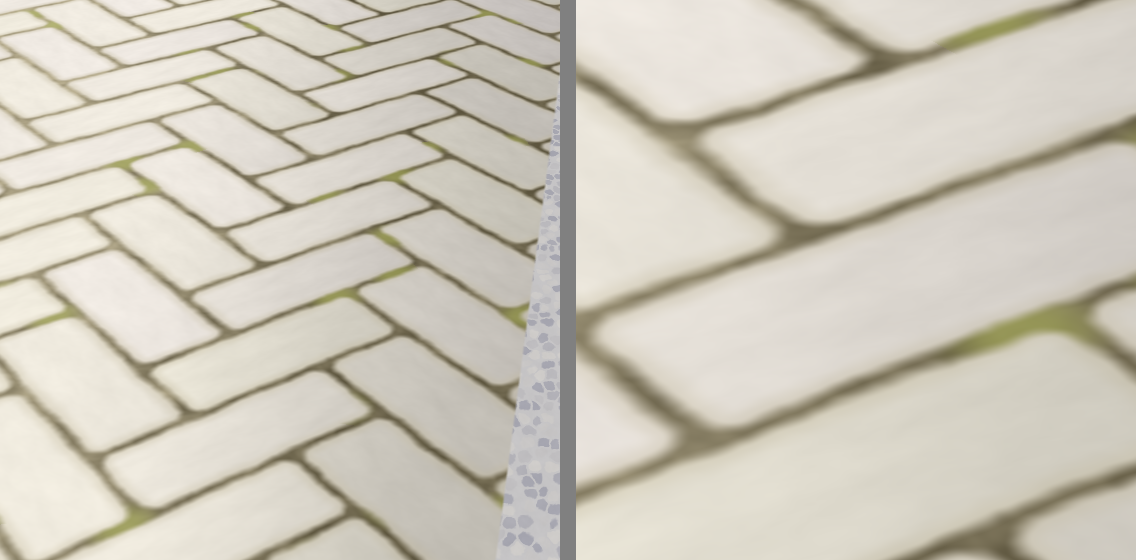
Left, the full canvas; right, a detail of the centre.
Give the GLSL for this texture, as a three.js fragment shader.

```glsl
// Sunlit herringbone brick paving in perspective, with mossy joints and a terrazzo kerb on the right.
varying vec2 vUv;

#define BRICK_LENGTH 2.4    // in brick widths
#define JOINT 0.036         // half joint width, in brick widths
#define CORNER 0.15         // corner radius
#define EDGE_SOFT 0.105     // blur of the brick edges
#define WOBBLE 0.030        // unevenness of the brick edges
#define MOSS_AMOUNT 0.24    // share of joint patches with moss
#define CHIP_SCALE 66.0     // terrazzo chip density
#define HORIZON 1.87        // height where the ground vanishes

// Ground plane in homogeneous canvas units: brick axes and origin
const vec3 AXIS_U = vec3(0.1655, 0.0720, 0.0388);
const vec3 AXIS_V = vec3(0.0691, -0.0900, -0.0476);
const vec3 ORIGIN = vec3(0.3255, 0.4727, 1.0);

const vec3 CREAM = vec3(0.940, 0.920, 0.878);
const vec3 GREY = vec3(0.755, 0.738, 0.712);
const vec3 SAND = vec3(0.745, 0.705, 0.585);
const vec3 SOIL = vec3(0.36, 0.33, 0.24);
const vec3 MOSS = vec3(0.60, 0.61, 0.33);
const vec3 TERRAZZO = vec3(0.775, 0.770, 0.775);
const vec3 CHIP_DARK = vec3(0.65, 0.65, 0.69);
const vec3 CHIP_LIGHT = vec3(0.81, 0.80, 0.79);

float hash(vec2 p) {
  return fract(sin(dot(p, vec2(127.1, 311.7))) * 43758.55);
}

// Cellular noise: nearest distance, gap to the second, cell id
vec3 cells(vec2 p) {
  vec2 base = floor(p);
  float f1 = 8.0, f2 = 8.0, id = 0.0;
  for (int j = -1; j <= 1; j++) {
    for (int i = -1; i <= 1; i++) {
      vec2 cell = base + vec2(float(i), float(j));
      vec2 seed = cell + 0.1 + 0.8 * vec2(hash(cell), hash(cell + 37.3));
      float d = distance(p, seed);
      if (d < f1) { f2 = f1; f1 = d; id = hash(cell + 11.9); }
      else f2 = min(f2, d);
    }
  }
  return vec3(f1, f2 - f1, id);
}

// Layered sines, about -1 to 1
float waves(vec2 p) {
  float sum = 0.0, amp = 0.5;
  for (int i = 0; i < 4; i++) {
    sum += amp * sin(p.x + 1.7 * sin(p.y)) * cos(p.y + 1.3 * sin(0.8 * p.x));
    p = mat2(1.5, 1.2, -1.2, 1.5) * p + 2.3;
    amp *= 0.62;
  }
  return sum;
}

vec2 toGround(vec2 uv) {
  vec3 p = vec3(uv, 1.0);
  return vec2(dot(cross(AXIS_V, ORIGIN), p), dot(cross(ORIGIN, AXIS_U), p))
       / dot(cross(AXIS_U, AXIS_V), p);
}

// Herringbone: xy = place in the brick with x along its length, zw = brick id
vec4 herringbone(vec2 g) {
  float n = floor((g.x + g.y) / (2.0 * BRICK_LENGTH));
  vec2 a = g - BRICK_LENGTH * n;
  float k = floor(a.y);
  if (a.x + k >= 0.0 && a.x + k < BRICK_LENGTH)
    return vec4(a.x + k, a.y - k, n, k);
  n = floor((g.x + g.y - BRICK_LENGTH) / (2.0 * BRICK_LENGTH));
  a = g - BRICK_LENGTH * n - vec2(BRICK_LENGTH, 0.0);
  k = -floor(a.x);
  return vec4(a.y - k, a.x + k, n + 50.0, k);
}

vec3 paving(vec2 uv) {
  vec2 ground = toGround(uv);
  vec2 bend = vec2(waves(ground.yx * 3.5), waves(ground * 3.5 + 4.0));
  vec4 brick = herringbone(ground + WOBBLE * bend);
  float tone = hash(brick.zw + 3.7), tint = hash(brick.zw + 19.1);

  // Rounded brick outline
  vec2 halfSize = 0.5 * vec2(BRICK_LENGTH, 1.0);
  vec2 q = abs(brick.xy - halfSize) - halfSize + JOINT + CORNER;
  float d = length(max(q, 0.0)) + min(max(q.x, q.y), 0.0) - CORNER;

  // Sunlight fades from the left to the lower right
  float shade = smoothstep(0.15, 0.98, uv.x + 0.16 * (0.5 - uv.y) + 0.12 * (tone - 0.5));
  vec3 face = mix(CREAM, GREY, shade);
  face += (tint - 0.5) * vec3(-0.004, -0.010, 0.022);
  face += 0.020 * waves(brick.xy * vec2(3.5, 7.0) + 20.0 * tone);
  face = mix(face, SAND, 0.35 * smoothstep(-0.16, 0.0, d));

  // Joint soil, paler in the sun, with moss patches
  float glare = (1.0 - smoothstep(0.0, 0.8, uv.x)) * (0.55 + 0.45 * uv.y);
  float dust = 0.12 + 0.72 * glare + 0.35 * waves(ground * 4.0);
  vec3 joint = mix(SOIL, SAND, clamp(dust, 0.0, 0.95));
  vec3 patches = cells(ground * 1.3);
  float moss = step(patches.z, MOSS_AMOUNT) * smoothstep(0.5, 0.1, patches.x);
  joint = mix(joint, MOSS + 0.10 * glare, 0.8 * moss);

  float spread = 0.025 * moss;
  return mix(face, joint, smoothstep(-0.5 * EDGE_SOFT, 0.4 * EDGE_SOFT, d + spread));
}

vec3 kerb(vec2 uv) {
  float depth = 1.0 / (HORIZON - uv.y);
  vec2 p = CHIP_SCALE * depth * vec2(uv.x - 0.9, 1.9);
  vec3 chip = cells(p + 0.18 * vec2(waves(p * 2.0), waves(p.yx * 2.0 + 5.0)));
  float mask = smoothstep(0.06, 0.26, chip.y) * smoothstep(0.58, 0.40, chip.x);
  vec3 stone = mix(CHIP_DARK, CHIP_LIGHT, smoothstep(0.1, 0.95, chip.z));
  return mix(TERRAZZO, stone, mask) + 0.012 * waves(uv * 90.0);
}

void main() {
  float kerbEdge = mix(0.885, 1.0, vUv.y / 0.87);
  float onKerb = smoothstep(-0.003, 0.003, vUv.x - kerbEdge);
  gl_FragColor = vec4(mix(paving(vUv), kerb(vUv), onKerb), 1.0);
}
```
